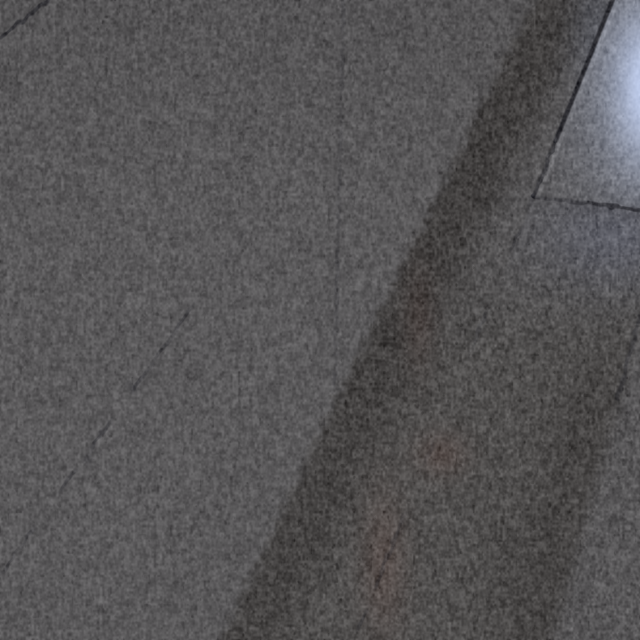
Write a WebGL 2 fragment shader that draws this texture.

```glsl
#version 300 es
precision highp float;
// Grey wood-like floor boards with a diagonal shadow and a cool window glare.
// Broad tones come from soft signed lines, joints from segment distances,
// and the surface grain from cellular noise plus smooth value noise.
uniform vec2 u_resolution;
out vec4 outColor;

const vec3 BOARD = vec3(0.356, 0.351, 0.356);
const vec3 SHADE = vec3(0.318, 0.311, 0.308);
const vec3 DEEP = vec3(0.258, 0.249, 0.246);
const vec3 GLARE = vec3(0.47, 0.54, 0.68);
const vec3 RUST = vec3(0.030, 0.002, -0.006);
const vec3 GROOVE = vec3(0.14, 0.14, 0.16);

vec2 hash2(vec2 p) {
  vec3 q = fract(p.xyx * vec3(0.1031, 0.1030, 0.0973));
  q += dot(q, q.yzx + 33.33);
  return fract((q.xx + q.yz) * q.zy);
}

float valueNoise(vec2 p) {
  vec2 i = floor(p), f = fract(p);
  f = f * f * (3.0 - 2.0 * f);
  float low = mix(hash2(i).x, hash2(i + vec2(1, 0)).x, f.x);
  float high = mix(hash2(i + vec2(0, 1)).x, hash2(i + vec2(1, 1)).x, f.x);
  return mix(low, high, f.y);
}

// Distance to the nearest scattered cell point
float cellular(vec2 p) {
  vec2 i = floor(p), f = fract(p);
  float d = 2.0;
  for (int y = -1; y <= 1; y++)
    for (int x = -1; x <= 1; x++) {
      vec2 o = vec2(x, y);
      d = min(d, length(o + hash2(i + o) - f));
    }
  return d;
}

// Soft thin line between two points
float seam(vec2 p, vec2 a, vec2 b, float width) {
  vec2 d = b - a;
  float t = clamp(dot(p - a, d) / dot(d, d), 0.0, 1.0);
  return 1.0 - smoothstep(width * 0.2, width, length(p - a - d * t));
}

// Horizontal offset from a slanted line
float offsetFrom(vec2 p, float foot, float slope) {
  return p.x - foot - slope * p.y;
}

float blob(vec2 p, vec2 center, vec2 size) {
  vec2 q = (p - center) / size;
  return exp(-dot(q, q));
}

// Short strokes of both directions, cells and sparse dark pores
float grain(vec2 p) {
  float cells = cellular(p * vec2(150.0, 120.0)) - 0.5;
  float upright = valueNoise(p * vec2(235.0, 115.0)) - 0.5;
  float level = valueNoise(p * vec2(120.0, 230.0) + 31.0) - 0.5;
  float fine = valueNoise(p * vec2(310.0, 270.0) + 17.0) - 0.5;
  float pores = smoothstep(0.80, 0.98, valueNoise(p * vec2(150.0, 110.0) + 53.0));
  return cells * 0.040 + upright * 0.070 + level * 0.045 + fine * 0.060 - pores * 0.040;
}

void main() {
  vec2 p = gl_FragCoord.xy / u_resolution;
  vec2 wobble = vec2(valueNoise(p * 110.0), valueNoise(p * 110.0 + 9.0)) - 0.5;
  vec2 q = p + wobble * 0.005;

  // Offsets from the shadow edge and the two long joints
  float edge = offsetFrom(p + wobble * 0.014, 0.345, 0.488);
  float joint = offsetFrom(p, 0.553, 0.404);
  float rightJoint = offsetFrom(q, 0.862, 0.277);

  // Broad board tones
  vec3 color = BOARD - 0.018 * smoothstep(0.65, 1.0, p.y);
  color += 0.008 * (valueNoise(p * vec2(6.0, 4.0)) - 0.5);
  float inShadow = smoothstep(-0.014, 0.016, edge);
  vec3 shaded = mix(SHADE, BOARD - 0.006, smoothstep(0.40, 0.70, p.y));
  color = mix(color, shaded, inShadow);
  float core = inShadow * (1.0 - smoothstep(0.050, 0.145, edge));
  color = mix(color, DEEP, core * mix(0.68, 0.98, smoothstep(0.2, 0.6, p.y)));

  // Dark strip beside the right joint, paler board beyond it
  float strip = smoothstep(-0.17, -0.03, rightJoint) * (1.0 - smoothstep(0.32, 0.55, p.y));
  color = mix(color, DEEP + 0.012, strip * 0.75);
  float beyond = smoothstep(-0.018, 0.022, rightJoint) * (1.0 - smoothstep(0.46, 0.54, p.y));
  color = mix(color, BOARD - 0.014, beyond);

  // Window glare, cut by the long joint and weakened below the cross joint
  float crossY = 0.694 - 0.132 * (p.x - 0.833);
  float upper = smoothstep(-0.006, 0.006, p.y - crossY);
  float onBoard = smoothstep(-0.004, 0.006, joint);
  float bright = blob(p, vec2(1.015, 0.865), vec2(0.055, 0.120));
  float halo = blob(p, vec2(1.02, 0.86), vec2(0.125, 0.20));
  color += GLARE * onBoard * upper * (bright * 0.52 + halo * 0.36);
  color += vec3(0.025, 0.035, 0.065) * onBoard * (1.0 - upper) * blob(p, vec2(0.97, 0.63), vec2(0.12, 0.08));
  color += vec3(0.02, 0.03, 0.05) * blob(p, vec2(0.93, 0.95), vec2(0.04, 0.15)) * (1.0 - onBoard);

  // Worn reddish patches near the long joint
  float rust = blob(p, vec2(0.60, 0.12), vec2(0.035, 0.11));
  rust += blob(p, vec2(0.69, 0.29), vec2(0.040, 0.035));
  rust += 0.6 * blob(p, vec2(0.655, 0.50), vec2(0.025, 0.08));
  color += RUST * rust;

  // Joints, broken up where they are worn
  float wear = smoothstep(0.25, 0.75, valueNoise(p * 32.0));
  float dark = 0.85 * seam(p, vec2(0.868, 0.780), vec2(0.957, 1.0), 0.0055);
  dark += 0.50 * seam(q, vec2(0.833, 0.694), vec2(0.868, 0.780), 0.005);
  dark += 0.32 * wear * seam(q, vec2(0.553, 0.0), vec2(0.833, 0.694), 0.005);
  dark += (0.30 + 0.35 * smoothstep(0.86, 0.96, p.x)) * seam(q, vec2(0.833, 0.694), vec2(1.0, 0.672), 0.005);
  dark += 0.40 * seam(q, vec2(0.964, 0.375), vec2(1.0, 0.505), 0.006);
  dark += 0.40 * wear * seam(q, vec2(0.0, 0.10), vec2(0.326, 0.557), 0.0045);
  dark += 0.12 * wear * seam(q, vec2(0.326, 0.557), vec2(0.50, 0.80), 0.004);
  dark += 0.24 * (0.4 + 0.6 * wear) * seam(q, vec2(0.523, 0.40), vec2(0.537, 1.0), 0.005);
  dark += 0.60 * seam(q, vec2(0.0, 0.941), vec2(0.078, 1.0), 0.005);
  dark += 0.35 * blob(q, vec2(0.208, 0.394), vec2(0.007, 0.009));
  dark += 0.35 * blob(q, vec2(0.137, 0.284), vec2(0.006, 0.008));
  color = mix(color, GROOVE, clamp(dark, 0.0, 0.9));
  color += 0.05 * upper * seam(p, vec2(0.841, 0.694), vec2(0.965, 1.0), 0.005);

  // Fine grain, stronger in the shadow and calmer in the glare
  color += grain(p) * mix(1.15, 1.35, inShadow) * (1.0 - 0.7 * bright * onBoard);
  outColor = vec4(clamp(color, 0.0, 1.0), 1.0);
}
```
